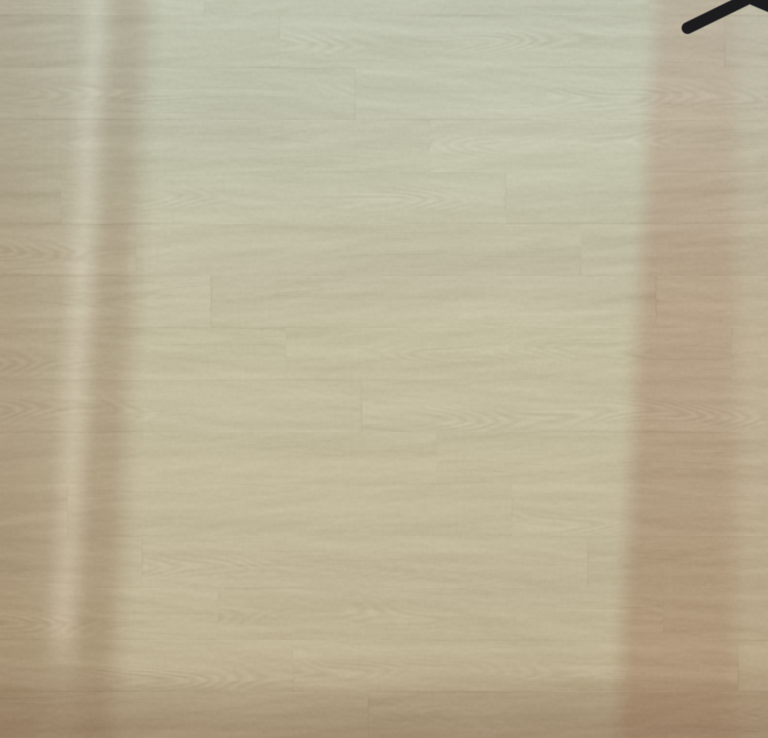
Reproduce this texture procedurally as a WebGL 1 fragment shader.

```glsl
precision highp float;
// Pale wooden plank floor in soft window light, with curtain-like shadow bands and a dark rod in a corner.

uniform vec2 u_resolution;

float hash(vec2 p) {
  return fract(sin(dot(p, vec2(127.1, 311.7))) * 43758.55);
}

vec2 gradient(vec2 cell) {
  float angle = 6.2832 * hash(cell);
  return vec2(cos(angle), sin(angle));
}

float noise(vec2 p) {
  vec2 i = floor(p), f = p - i;
  vec2 u = f * f * f * (f * (f * 6.0 - 15.0) + 10.0);
  vec2 e = vec2(1.0, 0.0);
  float low = mix(dot(gradient(i), f), dot(gradient(i + e.xy), f - e.xy), u.x);
  float high = mix(dot(gradient(i + e.yx), f - e.yx), dot(gradient(i + e.xx), f - e.xx), u.x);
  return mix(low, high, u.y);
}

float segment(vec2 p, vec2 a, vec2 b) {
  vec2 ab = b - a;
  return length(p - a - ab * clamp(dot(p - a, ab) / dot(ab, ab), 0.0, 1.0));
}

float band(float x, float start, float end, float soft) {
  return smoothstep(start - soft, start + soft, x) * (1.0 - smoothstep(end - soft, end + soft, x));
}

// Brightness change from planks, seams and wood figure
float wood(vec2 p) {
  float rows = (0.979 - p.y) / 0.0705;
  float row = floor(rows);
  float along = (p.x - 0.379 - 0.102 * row) / 0.603;
  vec2 plank = vec2(floor(along), row);
  vec2 local = vec2(fract(along) * 0.603, (fract(rows) - 0.5) * 0.0705);
  float seed = hash(plank + 3.7);
  vec2 q = p + seed * vec2(17.0, 9.0);

  // Long slanted arches that fade in and out along some planks
  float heart = local.y - 0.036 * (seed - 0.5) + 0.02 * noise(q * vec2(5.0, 2.0));
  float direction = seed > 0.45 ? 1.0 : -1.0;
  float rings = local.x * 26.0 * direction + sqrt(heart * heart + 0.00001) * 125.0
              + 2.2 * noise(q * vec2(9.0, 30.0));
  float arches = sin(6.2832 * rings) * exp(-heart * heart * 5000.0);
  arches *= smoothstep(-0.15, 0.25, noise(q * vec2(4.0, 9.0))) * smoothstep(0.2, 0.5, seed);

  // Long streaks, slanted veins and fine pores
  float streaks = noise(q * vec2(2.0, 48.0)) + 0.6 * noise(q * vec2(6.0, 120.0));
  float slanted = noise(vec2(q.x * 8.0, (q.y + 0.14 * direction * q.x) * 95.0));
  float veins = band(noise(q * vec2(4.0, 75.0)), -0.03, 0.03, 0.05) * smoothstep(0.0, 0.3, noise(q * vec2(3.0, 22.0)));
  float pores = noise(q * vec2(60.0, 210.0)) + noise(p * 190.0);

  // Thin joints between boards, worn away in places
  float rowGap = 0.0705 * (0.5 - abs(fract(rows) - 0.5));
  float endGap = 0.603 * (0.5 - abs(fract(along) - 0.5));
  float wear = smoothstep(-0.15, 0.35, noise(p * vec2(4.0, 31.0)));
  float joint = wear * (1.0 - smoothstep(0.0003, 0.003, rowGap));
  float endWear = 0.25 + 0.75 * smoothstep(-0.1, 0.3, noise(p * vec2(13.0, 17.0) + 5.0));
  joint = max(joint, 0.75 * endWear * (1.0 - smoothstep(0.0003, 0.0026, endGap)));

  return 0.01 * (seed - 0.5) + 0.015 * arches + 0.026 * streaks
       + 0.021 * slanted - 0.016 * veins + 0.013 * pores - 0.025 * joint;
}

void main() {
  vec2 uv = gl_FragCoord.xy / u_resolution;
  vec2 p = gl_FragCoord.xy / u_resolution.y;

  // Cool light at the top, warmer towards the bottom
  vec3 color = mix(vec3(0.745, 0.695, 0.575), vec3(0.768, 0.743, 0.636), smoothstep(0.0, 0.6, uv.y));
  color = mix(color, vec3(0.757, 0.768, 0.69), smoothstep(0.48, 1.0, uv.y));
  color *= 1.0 + 0.03 * noise(uv * vec2(2.0, 7.0));

  // Slanted shadows at both sides, split by a bright streak on the left
  float slant = uv.x + 0.048 * (1.0 - uv.y) + 0.004 * noise(vec2(3.0, uv.y * 9.0));
  float leftShade = 1.0 - smoothstep(0.175, 0.22, slant);
  leftShade *= 0.62 + 0.25 * band(slant, 0.143, 0.185, 0.02) + 0.4 * (1.0 - smoothstep(0.0, 0.1, uv.x));
  float streak = band(slant, 0.11, 0.138, 0.018) * smoothstep(0.07, 0.16, uv.y);
  leftShade *= 1.0 - 0.75 * streak;
  leftShade *= 1.0 - 0.2 * smoothstep(0.5, 1.0, uv.y);
  color *= mix(vec3(1.0), vec3(0.885, 0.835, 0.81), leftShade);
  color += vec3(0.025, 0.016, 0.026) * streak;

  float rightShade = smoothstep(0.832, 0.872, slant);
  rightShade *= 1.0 - 0.5 * smoothstep(0.935, 0.98, uv.x);
  rightShade *= mix(1.0, 0.65, smoothstep(0.35, 1.0, uv.y));
  color *= mix(vec3(1.0), vec3(0.915, 0.85, 0.83), rightShade);
  color += vec3(0.018, -0.004, 0.0) * rightShade * smoothstep(0.3, 0.8, uv.y);

  // Dim strip along the bottom
  float bottomShade = 0.55 * (1.0 - smoothstep(0.045, 0.12, uv.y)) + 0.45 * (1.0 - smoothstep(0.0, 0.08, uv.y));
  color *= mix(vec3(1.0), vec3(0.85, 0.805, 0.79), bottomShade * (1.0 - 0.3 * max(leftShade, rightShade)));

  color += wood(p) * vec3(1.0, 1.04, 1.08);

  // Dark bent rod in the upper right corner
  vec2 bend = vec2(0.976 * u_resolution.x / u_resolution.y, 1.003);
  float rod = min(segment(p, bend - vec2(0.084, 0.041), bend), segment(p, bend, bend + vec2(0.04, -0.017)));
  color = mix(color, vec3(0.11, 0.11, 0.12), 1.0 - smoothstep(0.0065, 0.0095, rod));

  gl_FragColor = vec4(color, 1.0);
}
```
